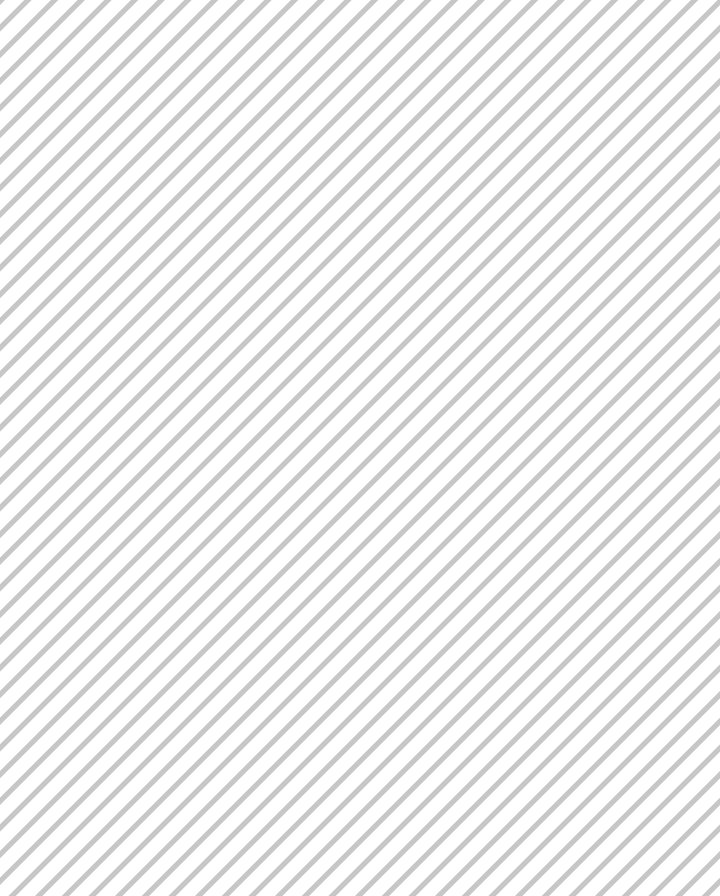
Give the GLSL for this pattern, as a Shadertoy shader.

```glsl
const vec3 PAPER = vec3(1.0);
const vec3 STRIPE_GRAY = vec3(0.78);

// Distance from the nearest stripe centre, in periods
float stripeDistance(float phase) {
    return abs(fract(phase + 0.5) - 0.5);
}

void mainImage(out vec4 fragColor, in vec2 fragCoord) {
    // Canvas widths, measured from the top left corner
    vec2 uv = vec2(fragCoord.x, iResolution.y - fragCoord.y) / iResolution.x;

    // 27 diagonal periods across, rising to the right at 45 degrees
    float phase = (uv.x + uv.y) * 27.0 - 0.05;

    // One pixel of smoothing across each stripe edge
    float halfPixel = 0.5 * 27.0 * sqrt(2.0) / iResolution.x;
    float coverage = 1.0 - smoothstep(0.14 - halfPixel, 0.14 + halfPixel, stripeDistance(phase));

    fragColor = vec4(mix(PAPER, STRIPE_GRAY, coverage), 1.0);
}
```
